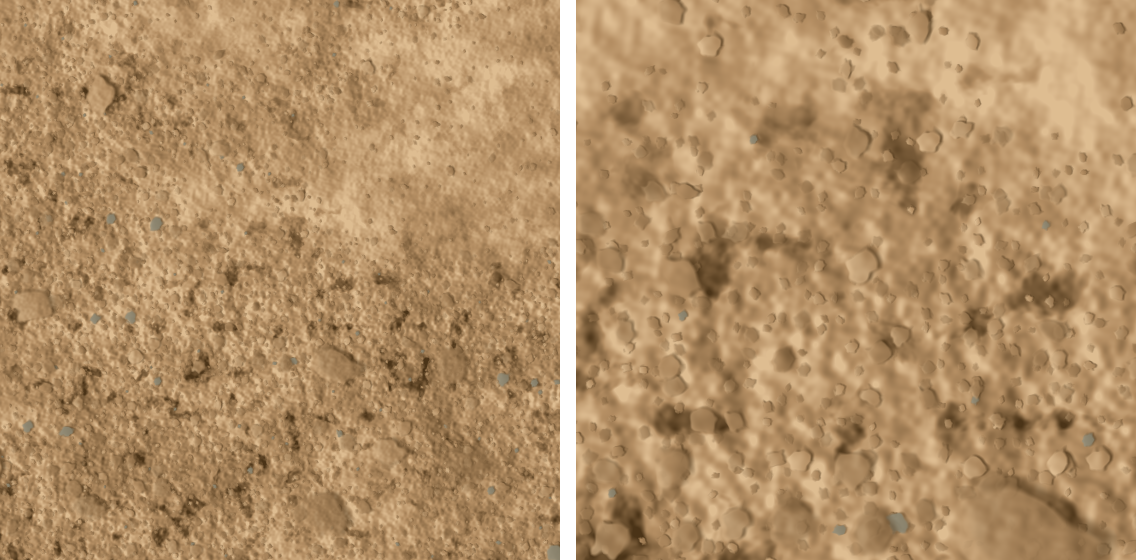
Left: the whole. Right: its middle third, enlarged.
Give the GLSL for this texture, as a WebGL 1 fragment shader.

```glsl
precision highp float;
// Dry sandy soil with crumbs, half-buried pebbles and a few grey stones, lit from the left.
uniform vec2 u_resolution;

const vec3 SHADOW_BROWN = vec3(0.29, 0.20, 0.09);
const vec3 EARTH = vec3(0.71, 0.56, 0.39);
const vec3 PALE_SAND = vec3(0.87, 0.74, 0.57);
const vec3 STONE_GREY = vec3(0.56, 0.54, 0.46);
const vec2 SHADE_DIR = vec2(0.95, 0.31);

float hash(vec2 p) {
  return fract(sin(dot(p, vec2(127.1, 311.7))) * 43758.5453);
}

float noise(vec2 p) {
  vec2 i = floor(p);
  vec2 f = fract(p);
  f = f * f * (3.0 - 2.0 * f);
  return mix(mix(hash(i), hash(i + vec2(1.0, 0.0)), f.x),
             mix(hash(i + vec2(0.0, 1.0)), hash(i + vec2(1.0, 1.0)), f.x), f.y);
}

mat2 rotation(float angle) {
  float c = cos(angle);
  float s = sin(angle);
  return mat2(c, s, -s, c);
}

float fbm(vec2 p) {
  float sum = 0.0;
  float weight = 0.5;
  for (int i = 0; i < 4; i++) {
    sum += weight * noise(p);
    p = rotation(0.6) * p * 2.03 + 17.3;
    weight *= 0.5;
  }
  return sum / 0.9375;
}

// Tone is the red level; the other channels follow the earth ramp
vec3 earthColor(float tone) {
  vec3 lower = mix(SHADOW_BROWN, EARTH, clamp((tone - 0.29) / 0.42, 0.0, 1.0));
  return mix(lower, PALE_SAND, clamp((tone - 0.71) / 0.16, 0.0, 1.0));
}

// Fine surface height, and its slope facing the light
float grainHeight(vec2 p) {
  return noise(p * 62.0) + 0.7 * noise(rotation(0.8) * p * 115.0)
       + 0.4 * noise(rotation(1.7) * p * 210.0);
}

float grainRelief(vec2 p) {
  return grainHeight(p + SHADE_DIR * 0.0025) - grainHeight(p - SHADE_DIR * 0.0025);
}

float roughness(vec2 p) {
  return smoothstep(0.34, 0.66, fbm(p * 3.2 + 5.7));
}

// Rough-edged ellipse: 0 at the centre, 1 on the rim
float pebbleShape(vec2 q, float radius, float seed) {
  vec2 r = rotation(seed * 6.283) * q / radius;
  r.x *= mix(0.75, 1.35, fract(seed * 7.3));
  float facets = max(abs(r.x), abs(dot(r, vec2(0.5, 0.866))));
  return mix(length(r), facets, 0.45) + 0.45 * (noise(r * 1.7 + seed * 50.0) - 0.5);
}

// One jittered pebble per cell, each with a shadow and a lit side
vec3 addPebbles(vec3 soil, vec2 p, float cells, float density, float greyShare,
                float relief, float pixel) {
  vec2 g = p * cells;
  vec2 home = floor(g);
  for (int y = -1; y <= 1; y++) {
    for (int x = -1; x <= 1; x++) {
      vec2 cell = home + vec2(float(x), float(y));
      vec2 key = cell + cells * 3.7;
      float seed = hash(key + 11.1);
      vec2 center = cell + 0.2 + 0.6 * vec2(hash(key + 23.4), hash(key + 41.9));
      float amount = density * (0.2 + 1.3 * roughness(center / cells));
      if (hash(key + 67.2) > amount) continue;
      float radius = mix(0.17, 0.34, seed * seed);
      float exposure = mix(0.35, 1.0, hash(key + 83.6));
      vec2 q = g - center;
      float edge = 0.09 + pixel * cells / radius;
      float body = 1.0 - smoothstep(1.0 - edge, 1.0 + edge, pebbleShape(q, radius, seed));
      float shadow = 1.0 - smoothstep(0.9 - edge, 1.08 + edge,
                                     pebbleShape(q - SHADE_DIR * radius * 0.3, radius, seed));
      float slope = clamp(dot(q, SHADE_DIR) / radius, -1.0, 1.0);
      float tone = 0.73 + 0.13 * (hash(key + 97.3) - 0.5) - 0.07 * slope + 0.12 * relief;
      float grey = step(hash(key + 131.8), greyShare);
      vec3 face = mix(earthColor(tone), STONE_GREY - 0.03 * slope, grey);
      soil = mix(soil, SHADOW_BROWN, shadow * exposure * 0.72);
      soil = mix(soil, face, body * mix(exposure, 0.9, grey));
    }
  }
  return soil;
}

void main() {
  vec2 p = gl_FragCoord.xy / u_resolution.y;
  float pixel = 1.0 / u_resolution.y;
  float rough = roughness(p);
  float relief = grainRelief(p);

  // Packed ground: broad patches, mottling and grain
  float tone = 0.745 - 0.05 * rough;
  tone += 0.20 * (fbm(p * 5.0 + 31.0) - 0.5) + 0.26 * (fbm(p * 24.0) - 0.5);
  tone += relief * mix(0.13, 0.30, rough);

  // Dark pits in the loose areas
  vec2 warped = p + 0.012 * vec2(noise(p * 35.0), noise(p * 35.0 + 9.0));
  float pits = smoothstep(0.58, 0.78, fbm(warped * 38.0 + 71.0));
  tone -= 0.30 * pits * mix(0.25, 1.0, rough);
  vec3 color = earthColor(tone);

  // Crumbs first, then ever larger stones
  color = addPebbles(color, p, 95.0, 0.32, 0.0, relief, pixel);
  color = addPebbles(color, p, 52.0, 0.28, 0.01, relief, pixel);
  color = addPebbles(color, p, 27.0, 0.20, 0.05, relief, pixel);
  color = addPebbles(color, p, 8.0, 0.09, 0.08, relief, pixel);
  gl_FragColor = vec4(color, 1.0);
}
```
